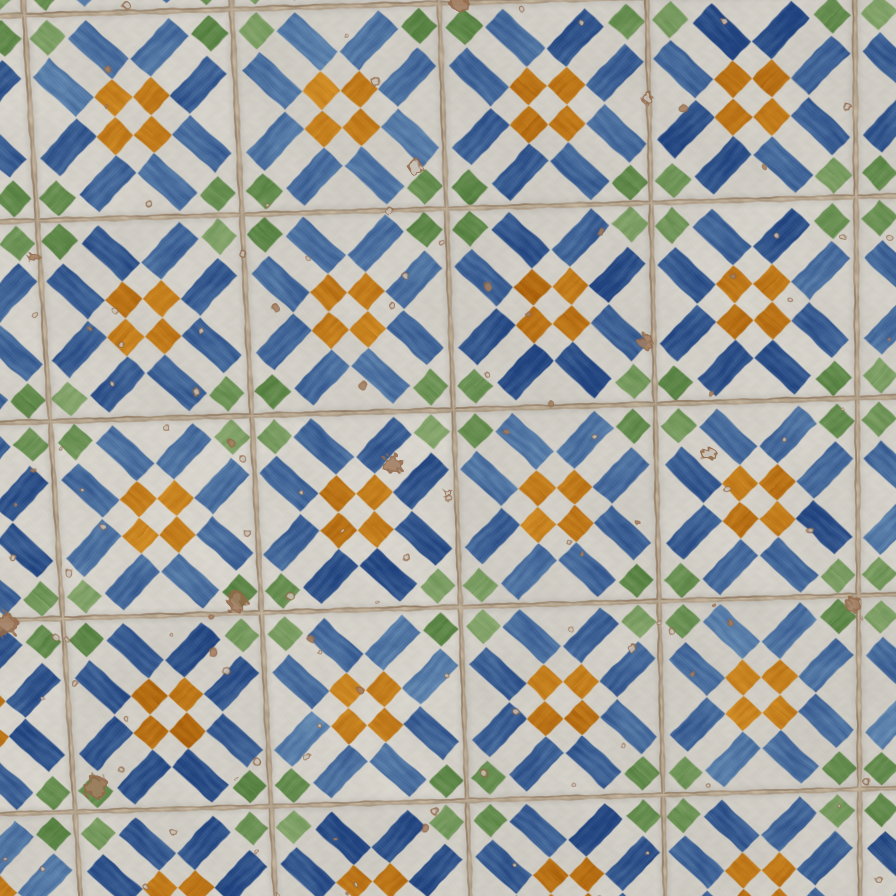
Give the GLSL for this pattern, as a WebGL 2 fragment shader.

```glsl
#version 300 es
precision highp float;
// Worn wall of hand-painted tiles: blue bars, orange checks and green corners on white glaze.

uniform vec2 u_resolution;
out vec4 outColor;

const float CHECK = 0.186;       // diagonal extent of one painted check, in tiles
const float GROUT_HALF = 0.013;  // half of the joint width, in tiles

const vec3 GLAZE = vec3(0.825, 0.812, 0.782);
const vec3 GROUT = vec3(0.73, 0.67, 0.585);
const vec3 JOINT_SHADOW = vec3(0.54, 0.45, 0.36);
const vec3 BLUE_DEEP = vec3(0.13, 0.265, 0.50);
const vec3 BLUE_PALE = vec3(0.41, 0.56, 0.71);
const vec3 ORANGE_DEEP = vec3(0.66, 0.37, 0.04);
const vec3 ORANGE_PALE = vec3(0.83, 0.57, 0.16);
const vec3 GREEN_DEEP = vec3(0.33, 0.50, 0.25);
const vec3 GREEN_PALE = vec3(0.54, 0.66, 0.44);
const vec3 CLAY = vec3(0.60, 0.43, 0.30);
const vec3 PLASTER = vec3(0.78, 0.75, 0.71);

float hash(vec2 p) {
  vec3 q = fract(vec3(p.xyx) * vec3(0.1031, 0.1030, 0.0973));
  q += dot(q, q.yzx + 33.33);
  return fract((q.x + q.y) * q.z);
}

vec2 hash2(vec2 p) {
  return vec2(hash(p + 17.3), hash(p + 61.7));
}

// Layered sines, roughly -1..1
float ripple(vec2 p) {
  return 0.5 * sin(p.x + 1.7 * sin(p.y * 0.8)) + 0.3 * sin(p.y * 2.1 + 1.3 * sin(p.x * 1.4))
       + 0.2 * sin(p.x * 3.7 - p.y * 2.9);
}

// Cellular noise: distance to the nearest point, and that point's random value
vec2 cellular(vec2 p) {
  vec2 cell = floor(p);
  vec2 best = vec2(9.0, 0.0);
  for (int j = -1; j <= 1; j++) {
    for (int i = -1; i <= 1; i++) {
      vec2 id = cell + vec2(i, j);
      float d = distance(p, id + hash2(id));
      if (d < best.x) best = vec2(d, hash(id + 7.1));
    }
  }
  return best;
}

// Soft mask of the interval lo..hi
float band(float x, float lo, float hi, float soft) {
  return smoothstep(lo - soft, lo + soft, x) * (1.0 - smoothstep(hi - soft, hi + soft, x));
}

// Canvas position (y down) to tile units, with the wall's slight lean
vec2 wallToTiles(vec2 p) {
  float row = p.y + 0.029 * p.x - 0.018;
  float left = 0.026 + 0.064 * p.y;
  return vec2((p.x - left) / (0.232 - 0.0145 * p.y), row * 4.315 * (1.0 + 0.046 * row));
}

// Pigment thinness 0..1, streaked along the brush stroke
float brush(vec2 stroke, float seed) {
  float streak = ripple(vec2(stroke.y * 17.0 + seed * 40.0, stroke.x * 1.3 + seed * 23.0));
  float pool = ripple(stroke * vec2(1.6, 2.2) + seed * 57.0);
  return 0.16 * streak + 0.15 * pool;
}

vec3 paint(vec3 base, vec3 deep, vec3 pale, float thinness, float mask) {
  return mix(base, mix(deep, pale, clamp(thinness, 0.0, 1.0)), mask);
}

// The painted motif; c is measured from the tile centre
vec3 motif(vec3 base, vec2 c, vec2 tile, float soft) {
  c += (hash2(tile + 3.0) - 0.5) * 0.018;
  vec2 d = vec2(c.x + c.y, c.x - c.y) / CHECK;
  d += 0.035 * vec2(ripple(c * 19.0 + tile * 5.0), ripple(c.yx * 21.0 + tile * 9.0));

  // Fold the four diagonal arms into one
  bool first = abs(d.x) > abs(d.y);
  vec2 arm = first ? d : d.yx;
  float armId = (first ? 1.0 : 3.0) + step(0.0, arm.x);
  float barId = armId * 2.0 + step(0.0, arm.y);
  vec2 along = vec2(abs(arm.x), arm.y);
  float armTone = hash(tile * 7.0 + armId);
  float barTone = hash(tile * 11.0 + barId + 40.0);
  float tileTone = hash(tile + 90.0);
  float stroke = brush(along, barTone);

  float shift = (barTone - 0.5) * 0.14;
  float bar = band(along.x, 1.5 + 0.3 * shift, 3.6 + shift, soft) * band(abs(along.y), 0.5, 1.46, soft);
  float lane = band(along.y, -0.49, 0.49, soft);
  float check = lane * band(along.x, 0.5, 1.5, soft);
  float corner = lane * band(along.x, 3.74, 4.68, soft);

  base = paint(base, BLUE_DEEP, BLUE_PALE, 0.05 + 0.42 * tileTone + 0.4 * barTone + stroke, bar);
  base = paint(base, ORANGE_DEEP, ORANGE_PALE, 0.2 + 0.4 * tileTone + 0.3 * armTone + stroke, check);
  return paint(base, GREEN_DEEP, GREEN_PALE, 0.1 + 0.75 * armTone + stroke, corner);
}

// Flaked spots showing clay rims around pale plaster
vec3 chips(vec3 base, vec2 p, float scale, float chance, float size, float pixel) {
  vec2 bend = vec2(ripple(p * 260.0), ripple(p.yx * 230.0 + 4.0));
  vec2 spot = cellular(p * scale + bend * size * 0.32);
  float radius = size * (0.4 + 0.6 * fract(spot.y * 37.0)) * step(spot.y, chance);
  float soft = pixel * scale;
  float rim = (1.0 - smoothstep(radius - soft, radius + soft, spot.x)) * step(0.001, radius);
  float core = 1.0 - smoothstep(radius * 0.65 - soft, radius * 0.65 + soft, spot.x + 0.15 * radius * bend.y);
  vec3 fill = mix(PLASTER, CLAY, step(0.72, fract(spot.y * 91.0)) * 0.8);
  return mix(base, mix(CLAY * 0.95, fill, core), rim * 0.88);
}

void main() {
  vec2 p = gl_FragCoord.xy / u_resolution;
  p.y = 1.0 - p.y;
  float pixel = 1.0 / min(u_resolution.x, u_resolution.y);
  vec2 wall = wallToTiles(p);
  vec2 tile = floor(wall);
  vec2 c = wall - tile - 0.5;

  // Glaze with faint unevenness, then the painted figure
  vec3 color = GLAZE + 0.014 * ripple(p * 31.0) + 0.03 * (hash(tile + 5.0) - 0.5);
  color = motif(color, c, tile, 0.02 + 20.0 * pixel);
  color += 0.012 * ripple(p * 310.0);

  // Uneven joints with a thin shadow on one side
  vec2 gap = 0.5 - abs(c) + 0.004 * vec2(ripple(wall.yx * 23.0), ripple(wall * 25.0));
  float edge = min(gap.x, gap.y);
  float aa = 4.5 * pixel;
  float joint = 1.0 - smoothstep(GROUT_HALF - aa, GROUT_HALF + aa, edge);
  float side = gap.x < gap.y ? c.x : c.y;
  float shadow = band(edge, 0.004, 0.013, aa * 0.7) * (side > 0.0 ? 0.8 : 0.3);
  color *= 1.0 - 0.07 * (1.0 - smoothstep(0.0, 0.05, edge));
  color = mix(color, GROUT + 0.05 * ripple(wall * 37.0), joint);
  color = mix(color, JOINT_SHADOW, shadow * (0.7 + 0.3 * ripple(wall * 11.0)));

  // Wear: a few large flakes and many small pits
  color = chips(color, p, 9.0, 0.22, 0.125, pixel);
  color = chips(color, p + 3.7, 29.0, 0.16, 0.14, pixel);
  outColor = vec4(clamp(color, 0.0, 1.0), 1.0);
}
```
